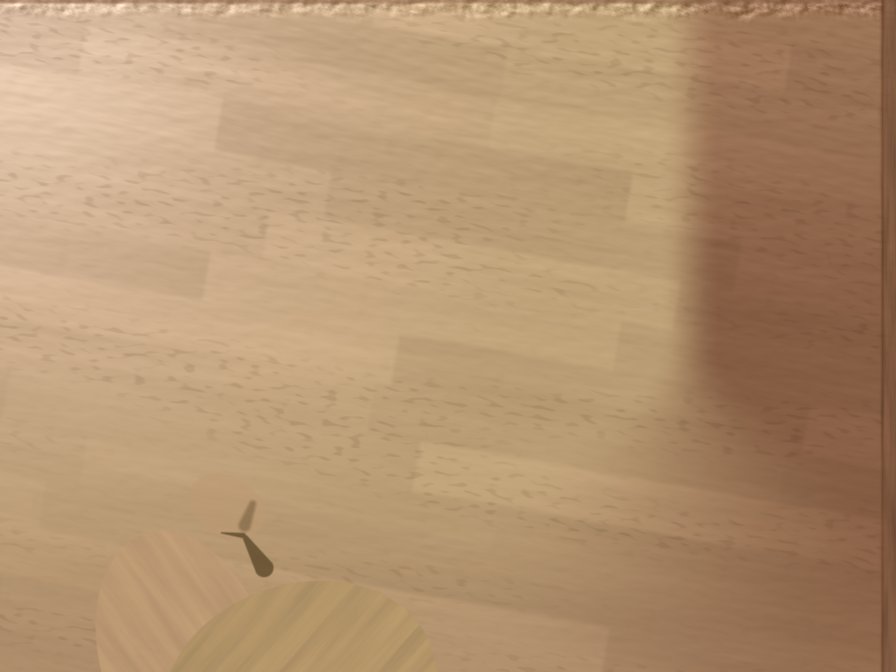
A Shadertoy shader for this texture:

```glsl
const vec3 PALE = vec3(0.89, 0.775, 0.67);
const vec3 PEACH = vec3(0.80, 0.675, 0.545);
const vec3 HONEY = vec3(0.74, 0.625, 0.465);
const vec3 TAN = vec3(0.67, 0.54, 0.41);
const vec3 BROWN = vec3(0.61, 0.45, 0.335);
const vec3 UMBER = vec3(0.52, 0.36, 0.26);
const vec3 LOBE_PINK = vec3(0.74, 0.60, 0.45);
const vec3 LOBE_OLIVE = vec3(0.69, 0.575, 0.40);
const vec3 STEM = vec3(0.38, 0.30, 0.18);

const float GRAIN_ANGLE = 0.17;
const vec2 STAVE = vec2(0.62, 0.075);   // length and width of one stave
const float STAVE_CONTRAST = 0.085;
const float FLECK_DEPTH = 0.075;
const float RELIEF = 0.10;
const float SHADOW_EDGE = 0.77;

float hash(vec2 p) {
    vec3 q = fract(vec3(p.xyx) * 0.1031);
    q += dot(q, q.yzx + 33.33);
    return fract((q.x + q.y) * q.z);
}

float cornerSlope(vec2 cell, vec2 offset) {
    float a = 6.2832 * hash(cell);
    return dot(vec2(cos(a), sin(a)), offset);
}

float gradientNoise(vec2 p) {
    vec2 i = floor(p), f = p - i;
    vec2 u = f * f * f * (f * (f * 6.0 - 15.0) + 10.0);
    vec2 e = vec2(1.0, 0.0);
    float low = mix(cornerSlope(i, f), cornerSlope(i + e, f - e), u.x);
    float high = mix(cornerSlope(i + e.yx, f - e.yx), cornerSlope(i + 1.0, f - 1.0), u.x);
    return mix(low, high, u.y);
}

float fbm(vec2 p) {
    float sum = 0.0, gain = 0.6;
    for (int i = 0; i < 4; i++) {
        sum += gain * gradientNoise(p);
        p = p * 2.03 + 17.3;
        gain *= 0.5;
    }
    return sum;
}

mat2 rotation(float a) {
    return mat2(cos(a), -sin(a), sin(a), cos(a));
}

// Tone of one row of butt-jointed staves, -0.5 to 0.5
float rowTone(float row, float along) {
    float x = along / STAVE.x + 7.0 * hash(vec2(row, 3.0));
    float i = floor(x);
    float joint = smoothstep(0.985, 1.0, x - i);
    return mix(hash(vec2(i, row)), hash(vec2(i + 1.0, row)), joint) - 0.5;
}

float staveTone(vec2 g) {
    float y = g.y / STAVE.y + 40.0;
    float row = floor(y);
    return mix(rowTone(row, g.x), rowTone(row + 1.0, g.x), smoothstep(0.86, 1.0, y - row));
}

// Surface height of the wrinkled varnish
float varnish(vec2 g) {
    return fbm(g * vec2(7.0, 34.0)) + 0.4 * gradientNoise(g * vec2(34.0, 80.0));
}

float ellipse(vec2 p, vec2 center, vec2 radii, float tilt) {
    vec2 q = rotation(tilt) * (p - center);
    return (length(q / radii) - 1.0) * min(radii.x, radii.y);
}

float taper(vec2 p, vec2 a, vec2 b, float ra, float rb) {
    vec2 d = b - a;
    float t = clamp(dot(p - a, d) / dot(d, d), 0.0, 1.0);
    return length(p - a - d * t) - mix(ra, rb, t);
}

float cover(float d, float soft) {
    return 1.0 - smoothstep(-soft, soft, d);
}

// Broad light falling from the upper left, with shade at the right
vec3 lighting(vec2 uv) {
    float away = length((uv - vec2(0.0, 0.92)) * vec2(1.0, 0.8));
    vec3 c = mix(PALE, PEACH, smoothstep(0.0, 0.38, away));
    c = mix(c, HONEY, smoothstep(0.25, 0.72, away));
    c = mix(c, TAN, 0.8 * smoothstep(0.32, 0.0, uv.y));
    float w = mix(0.25, 0.035, smoothstep(0.2, 0.48, uv.y));
    float shade = smoothstep(SHADOW_EDGE - w, SHADOW_EDGE + w, uv.x);
    float depth = smoothstep(0.95, 0.55, uv.y) * smoothstep(0.0, 0.35, uv.y + 0.12);
    return mix(c, mix(BROWN, UMBER, depth), shade * 0.95);
}

void mainImage(out vec4 fragColor, in vec2 fragCoord) {
    vec2 uv = fragCoord / iResolution.xy;
    vec2 p = fragCoord / iResolution.y;
    float soft = max(0.002, 1.0 / iResolution.y);
    vec2 g = rotation(-GRAIN_ANGLE) * p;
    g.y += 0.006 * gradientNoise(g * vec2(2.5, 4.0));
    vec3 color = lighting(uv);

    // Staves, long streaks and pore flecks
    float tone = STAVE_CONTRAST * staveTone(g) + 0.06 * fbm(g * vec2(1.6, 24.0));
    float patches = smoothstep(-0.12, 0.25, gradientNoise(g * vec2(1.4, 9.0) + 5.0));
    float pores = smoothstep(0.1, 0.45, gradientNoise(g * vec2(42.0, 135.0)));
    tone -= FLECK_DEPTH * pores * mix(0.15, 1.0, patches);
    color *= 1.0 + tone * vec3(0.9, 1.0, 1.15);

    // Embossed varnish, strongest toward the upper left
    float slope = varnish(g) - varnish(g + vec2(-0.003, 0.004));
    float gloss = mix(0.3, 1.0, smoothstep(0.3, 1.0, uv.y) * (1.0 - 0.6 * uv.x));
    color += RELIEF * gloss * clamp(slope, -0.8, 0.8);

    // Pale bud and two striped lobes
    float bud = cover(ellipse(p, vec2(0.338, 0.247), vec2(0.06, 0.043), -0.5), soft);
    color = mix(color, LOBE_PINK + 0.05 * tone, 0.5 * bud);
    vec2 s = rotation(-0.95) * p;
    float left = cover(ellipse(p, vec2(0.275, 0.02), vec2(0.125, 0.195), 0.3), soft);
    color = mix(color, LOBE_PINK * (1.0 + 0.13 * fbm(s * vec2(4.0, 45.0))), 0.85 * left);
    s = rotation(0.85) * p;
    float right = cover(ellipse(p, vec2(0.445, -0.035), vec2(0.21, 0.165), 0.35), soft);
    float bands = hash(vec2(floor(s.y * 45.0), 8.0)) - 0.5;
    color = mix(color, LOBE_OLIVE * (1.0 + 0.06 * bands + 0.13 * fbm(s * vec2(4.0, 50.0))), 0.92 * right);

    // Dark stem
    float stem = taper(p, vec2(0.33, 0.207), vec2(0.362, 0.203), 0.001, 0.004);
    stem = min(stem, taper(p, vec2(0.365, 0.2), vec2(0.393, 0.155), 0.004, 0.014));
    color = mix(color, STEM, 0.85 * cover(stem, soft));
    float knot = taper(p, vec2(0.364, 0.218), vec2(0.376, 0.25), 0.009, 0.005);
    color = mix(color, STEM, 0.45 * cover(knot, soft * 2.0));

    // Ragged glossy crust along the top
    float ragged = 1.0 - uv.y + 0.022 * fbm(p * vec2(22.0, 12.0));
    float crust = 1.0 - smoothstep(0.012, 0.034, ragged);
    float glint = fbm(p * vec2(45.0, 60.0)) - fbm(p * vec2(45.0, 60.0) + vec2(0.25, -0.3));
    color += crust * (0.38 * glint + 0.015);
    color = mix(color, UMBER, 0.55 * smoothstep(0.992, 0.998, uv.y));

    // Dark streaked strip along the right edge
    float strip = smoothstep(0.980, 0.987, uv.x + 0.003 * gradientNoise(p * vec2(3.0, 14.0)));
    float streak = fbm(p * vec2(110.0, 7.0));
    color = mix(color, UMBER * (0.92 + 0.3 * streak), 0.8 * strip);
    color -= 0.08 * cover(abs(uv.x - 0.985) - 0.001, soft);

    fragColor = vec4(clamp(color, 0.0, 1.0), 1.0);
}
```
